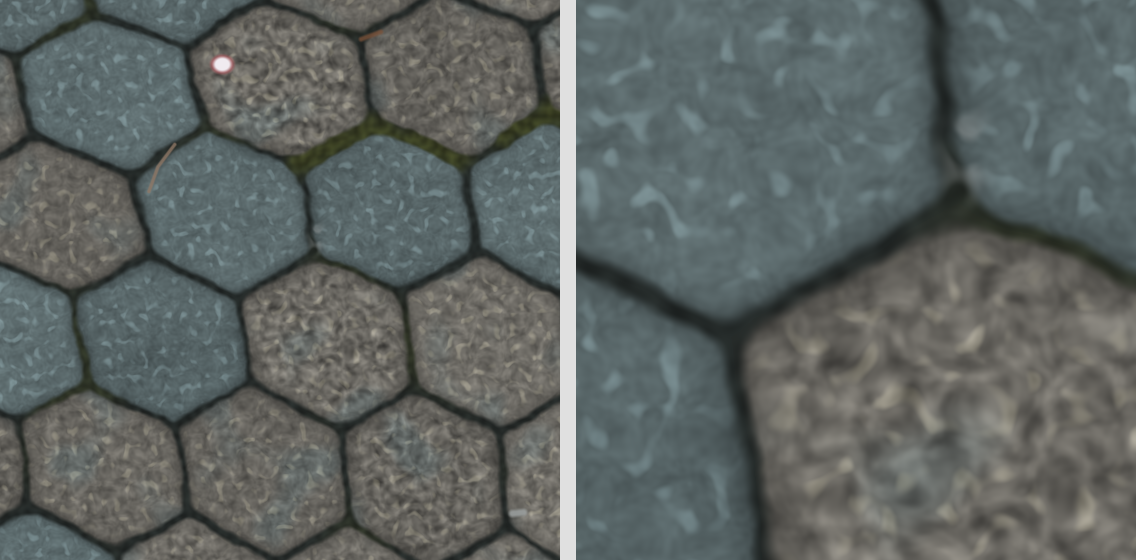
Left, the full canvas; right, a detail of the centre.
This texture is drawn by a three.js fragment shader. Its source:

```glsl
// Weathered hexagonal paving in blue-grey and brown-grey stone, seen slightly askew.
// A gentle perspective warp is inverted into a hexagonal lattice; the distance to the
// cell borders gives the joints, and gradient noise gives pits, specks, moss and wear.
varying vec2 vUv;

const vec3 BLUE_STONE = vec3(0.345, 0.400, 0.408);
const vec3 BROWN_STONE = vec3(0.418, 0.408, 0.385);
const vec3 JOINT_DARK = vec3(0.125, 0.145, 0.140);
const vec3 MOSS = vec3(0.215, 0.235, 0.120);
const vec3 STRAW = vec3(0.56, 0.47, 0.40);
const vec3 RUST = vec3(0.48, 0.32, 0.22);
const vec3 CHALK = vec3(0.62, 0.64, 0.64);

vec2 hash2(vec2 p) {
  p = vec2(dot(p, vec2(127.1, 311.7)), dot(p, vec2(269.5, 183.3)));
  return fract(sin(p) * 43758.5);
}

float gradNoise(vec2 p) {
  vec2 i = floor(p), f = p - i;
  vec2 w = f * f * f * (f * (f * 6.0 - 15.0) + 10.0);
  vec4 n;
  for (int k = 0; k < 4; k++) {
    vec2 o = vec2(mod(float(k), 2.0), floor(float(k) * 0.5));
    float a = 6.2832 * hash2(i + o).x;
    n[k] = dot(vec2(cos(a), sin(a)), f - o);
  }
  return 1.4 * mix(mix(n[0], n[1], w.x), mix(n[2], n[3], w.x), w.y);
}

float segment(vec2 p, vec2 a, vec2 b) {
  vec2 d = b - a;
  return length(p - a - d * clamp(dot(p - a, d) / dot(d, d), 0.0, 1.0));
}

// Coverage that is 1 inside radius r and fades over a soft rim
float blot(float d, float r, float soft) {
  return 1.0 - smoothstep(r - soft, r + soft, d);
}

// Canvas point to lattice coordinates (column, course), by fixed-point iteration
vec2 toLattice(vec2 p) {
  vec2 g = vec2(1.0);
  for (int k = 0; k < 6; k++) {
    g.y = (p.y - 0.165 + 0.002 * g.y * g.y + g.x * (0.0143 - 0.0085 * g.y)) / 0.224;
    g.x = (p.x - 0.198 + 0.099 * g.y) / (0.306 - 0.0072 * g.y);
  }
  return g;
}

vec2 toHex(vec2 g) { return vec2(g.x - 0.5 * g.y, 0.866 * g.y); }
vec2 stoneCentre(vec2 id) { return toHex(id) + 0.05 * (hash2(id + 3.0) - 0.5); }

// Returns the stone's id in xy and the rounded distance to its border in z
vec3 hexStone(vec2 g, vec2 wobble) {
  vec2 q = toHex(g) + wobble, id = floor(g);
  float best = 9.0, sum = 0.0;
  for (int k = 0; k < 4; k++) {
    vec2 c = floor(g) + vec2(mod(float(k), 2.0), floor(float(k) * 0.5));
    float d = length(q - stoneCentre(c));
    if (d < best) { best = d; id = c; }
  }
  vec2 a = stoneCentre(id);
  for (int k = 0; k < 9; k++) {
    if (k == 4) continue;
    vec2 b = stoneCentre(id + vec2(mod(float(k), 3.0), floor(float(k) / 3.0)) - 1.0);
    sum += exp(-50.0 * dot(0.5 * (a + b) - q, normalize(b - a)));
  }
  return vec3(id, -log(sum) / 50.0);
}

// Each course holds one run of blue stones, from first to last column
float isBlue(vec2 id) {
  vec2 run = vec2(1.0, 1.0);
  if (id.y < -0.5) run = vec2(-1.0, 0.0);
  else if (id.y < 0.5) run = vec2(0.0);
  else if (id.y < 1.5) run = vec2(1.0, 3.0);
  else if (id.y < 2.5) run = vec2(0.0, 1.0);
  else if (id.y < 3.5) run = vec2(9.0, -9.0);
  return step(run.x - 0.5, id.x) * step(id.x, run.y + 0.5);
}

vec3 stoneColour(vec2 p, vec2 id, float border) {
  vec2 rnd = hash2(id + 11.0), s = p + 5.0 * rnd;
  s += 0.006 * vec2(gradNoise(s * 30.0), gradNoise(s * 30.0 + 9.0));
  float blue = isBlue(id), patchy = gradNoise(s * 9.0);
  float coarse = gradNoise(s * 44.0), fine = gradNoise(s * 85.0), grit = gradNoise(s * 160.0);
  float specks = smoothstep(0.15, 0.65, gradNoise(s * 62.0 + 4.0));
  float inner = smoothstep(0.03, 0.14, border);
  float rough = mix(0.5 + 0.6 * rnd.y, 0.35, blue) * mix(0.45, 1.0, inner);
  vec3 base = mix(BROWN_STONE, BLUE_STONE, clamp(blue + 0.5 * smoothstep(0.1, 0.6, patchy) * (1.0 - blue), 0.0, 1.0));
  float shade = 0.94 + 0.14 * rnd.x + 0.08 * patchy;
  shade += rough * (0.30 * coarse + 0.24 * fine) + 0.07 * grit;
  vec3 glint = mix(vec3(0.12, 0.115, 0.09), vec3(0.10, 0.12, 0.125), blue);
  return base * shade + glint * specks * (0.4 + 0.6 * inner);
}

void main() {
  vec2 p = vec2(vUv.x, 1.0 - vUv.y); // measured from the upper left
  vec2 wobble = 0.022 * vec2(gradNoise(p * 13.0), gradNoise(p * 13.0 + 7.0));
  wobble += 0.010 * vec2(gradNoise(p * 42.0), gradNoise(p * 42.0 + 5.0));
  vec3 stone = hexStone(toLattice(p), wobble);

  // Moss gathers along a few joints and faintly elsewhere
  float seam = min(segment(p, vec2(0.54, 0.29), vec2(0.66, 0.23)), segment(p, vec2(0.66, 0.23), vec2(0.81, 0.28)));
  seam = min(seam, segment(p, vec2(0.90, 0.24), vec2(1.0, 0.20)));
  float moss = blot(seam + 0.012 * gradNoise(p * 30.0), 0.025, 0.025);
  float film = max(moss, 0.45 * smoothstep(0.1, 0.6, gradNoise(p * 4.0 + 2.0)));

  // Stones, darkened towards soft joints
  vec3 colour = stoneColour(p, stone.xy, stone.z);
  colour *= mix(0.80, 1.0, smoothstep(0.01, 0.09, stone.z));
  float halfJoint = 0.021 + 0.009 * gradNoise(p * 8.0) + 0.032 * moss;
  vec3 joint = mix(JOINT_DARK, MOSS, film) * (1.0 + 0.35 * gradNoise(p * 70.0));
  colour = mix(colour, joint, 0.93 * blot(stone.z, halfJoint, 0.017));

  // Chalky scuff, straw, twig, chip and a pale dot with a red rim
  float scuff = blot(length((p - vec2(0.565, 0.425)) * vec2(1.3, 0.7)), 0.015, 0.015);
  colour = mix(colour, CHALK, 0.55 * scuff * smoothstep(-0.3, 0.4, gradNoise(p * 60.0)));
  float straw = min(segment(p, vec2(0.266, 0.342), vec2(0.282, 0.298)), segment(p, vec2(0.282, 0.298), vec2(0.312, 0.258)));
  colour = mix(colour, STRAW, 0.8 * blot(straw, 0.003, 0.002));
  colour = mix(colour, RUST, 0.75 * blot(segment(p, vec2(0.645, 0.070), vec2(0.680, 0.057)), 0.004, 0.003));
  colour = mix(colour, CHALK, 0.8 * blot(segment(p, vec2(0.915, 0.917), vec2(0.935, 0.915)), 0.006, 0.004));
  float dot1 = length((p - vec2(0.397, 0.115)) * vec2(0.9, 1.1));
  colour = mix(colour, vec3(0.66, 0.36, 0.38), 0.8 * blot(dot1, 0.019, 0.004));
  colour = mix(colour, vec3(0.94, 0.92, 0.94), blot(dot1, 0.014, 0.004));
  gl_FragColor = vec4(clamp(colour, 0.0, 1.0), 1.0);
}
```
